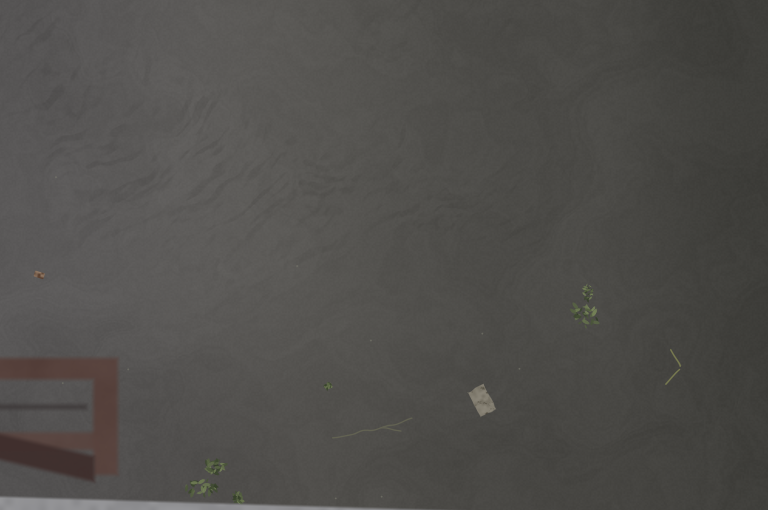
A WebGL 1 fragment shader for this texture:

```glsl
precision highp float;
// Murky grey water seen from above: a broad light falloff, warped noise ripples
// and fine wavelets, with floating leaves, twigs, a scrap, a soft rusty frame
// and a pale ledge laid over it as distance shapes. Unit: canvas height.
uniform vec2 u_resolution;

#define WATER_LIGHT vec3(0.359, 0.352, 0.339)
#define WATER_DARK vec3(0.236, 0.234, 0.219)
#define RUST vec3(0.338, 0.250, 0.228)
#define RUST_SHADE vec3(0.245, 0.180, 0.172)
#define LEDGE vec3(0.56, 0.56, 0.57)
#define LEAF_LIGHT vec3(0.48, 0.53, 0.36)
#define LEAF_DARK vec3(0.19, 0.23, 0.15)
#define STRAW vec3(0.50, 0.51, 0.32)
#define SWELL 0.012
#define WAVELET 0.026
#define GRAIN 0.016
#define FRAME_BLUR 0.007

float hash(vec2 p) {
  vec3 h = fract(p.xyx * 0.1031);
  h += dot(h, h.yzx + 33.33);
  return fract((h.x + h.y) * h.z);
}

float noise(vec2 p) {
  vec2 i = floor(p), f = fract(p);
  f = f * f * (3.0 - 2.0 * f);
  vec2 e = vec2(0.0, 1.0);
  return mix(mix(hash(i), hash(i + e.yx), f.x),
             mix(hash(i + e), hash(i + e.yy), f.x), f.y);
}

float fbm(vec2 p) {
  float sum = 0.0, amp = 0.5;
  for (int i = 0; i < 4; i++) {
    sum += amp * noise(p);
    p = mat2(1.6, 1.2, -1.2, 1.6) * p + 17.3;
    amp *= 0.5;
  }
  return sum;
}

vec2 turn(vec2 p, float a) {
  float c = cos(a), s = sin(a);
  return vec2(c * p.x + s * p.y, c * p.y - s * p.x);
}

float box(vec2 p, vec2 halfSize) {
  vec2 d = abs(p) - halfSize;
  return length(max(d, 0.0)) + min(max(d.x, d.y), 0.0);
}

float segment(vec2 p, vec2 a, vec2 b) {
  vec2 d = b - a;
  return length(p - a - d * clamp(dot(p - a, d) / dot(d, d), 0.0, 1.0));
}

float cover(float d, float blur) {
  float w = max(blur, 0.7 / u_resolution.y);
  return 1.0 - smoothstep(-w, w, d);
}

vec3 water(vec2 p) {
  // Light falls to a plateau, then again at the right rim; dimmer low and top left
  float across = p.x + 0.12 * (p.y - 0.5);
  float shade = 0.53 * smoothstep(0.4, 1.1, across) + 0.47 * smoothstep(1.12, 1.52, across);
  vec3 col = mix(WATER_LIGHT, WATER_DARK, shade);
  col -= 0.042 * (1.0 - shade) * (1.0 - smoothstep(0.05, 0.5, p.y));
  col -= 0.026 * (1.0 - smoothstep(0.0, 0.5, length(p - vec2(0.0, 1.0))));
  col.b += 0.012 * (1.0 - smoothstep(0.0, 0.7, p.x));
  // Swirling swell: contour bands of a warped field
  vec2 warp = vec2(fbm(p * 4.0), fbm(p * 4.0 + 40.0)) - 0.5;
  float field = fbm(turn(p, 0.7) * vec2(3.5, 5.0) + warp * 4.5);
  float tone = SWELL * (0.32 * sin(field * 46.0) + 3.0 * (field - 0.47));
  // Short slanted wavelets, in patches over the upper left and middle
  vec2 q = turn(p + warp * 0.13, 0.5);
  float crest = 0.6 * noise(q * vec2(26.0, 95.0) + warp * 7.0)
              + 0.4 * noise(turn(q, 0.35) * vec2(50.0, 150.0));
  float patches = smoothstep(0.38, 0.62, fbm(p * 5.0 + 9.0));
  float zone = smoothstep(0.3, 0.7, p.y) * (1.0 - smoothstep(0.75, 1.3, p.x));
  tone -= WAVELET * (smoothstep(0.48, 0.78, crest) - 0.3) * patches * (0.12 + 0.75 * zone);
  return col + tone + GRAIN * (noise(p * 330.0) - 0.5);
}

// A clump of small pointed leaves scattered around a centre
vec3 clump(vec3 col, vec2 p, vec2 centre, vec2 spread, float size, float seed) {
  for (int i = 0; i < 30; i++) {
    vec2 id = vec2(float(i) * 3.7, seed * 13.1);
    float angle = 6.283 * hash(id), reach = sqrt(hash(id + 5.1));
    vec2 q = p - centre - spread * reach * vec2(cos(angle), sin(angle));
    q = turn(q, 6.283 * hash(id + 11.7));
    float leaf = (length(q * vec2(1.0, 2.3)) - size * (0.5 + 0.6 * hash(id + 2.3))) * 0.6;
    col = mix(col, mix(LEAF_DARK, LEAF_LIGHT, hash(id + 8.9)), 0.85 * cover(leaf, 0.0));
  }
  return col;
}

vec3 flotsam(vec3 col, vec2 p) {
  // Sparse pale specks, one per chosen cell
  vec2 cell = floor(p * 13.0);
  vec2 spot = (cell + 0.2 + 0.6 * vec2(hash(cell + 3.0), hash(cell + 7.0))) / 13.0;
  float chosen = step(0.93, hash(cell + 21.0)) * step(p.y, 0.66);
  col = mix(col, vec3(0.48, 0.48, 0.43), 0.6 * chosen * cover(length(p - spot) - 0.0017, 0.0));
  // Forked twig and bent reed, slightly wavy
  vec2 w = p + 0.006 * (vec2(noise(p * 45.0), noise(p * 45.0 + 8.0)) - 0.5);
  float twig = segment(w, vec2(0.653, 0.141), vec2(0.755, 0.162));
  twig = min(twig, segment(w, vec2(0.755, 0.162), vec2(0.808, 0.182)));
  twig = min(twig, segment(w, vec2(0.745, 0.160), vec2(0.784, 0.156)));
  col = mix(col, vec3(0.41, 0.41, 0.33), 0.75 * cover(twig - 0.0013, 0.0));
  float reed = segment(w, vec2(1.314, 0.316), vec2(1.333, 0.284));
  reed = min(reed, segment(w, vec2(1.333, 0.277), vec2(1.308, 0.249)));
  col = mix(col, STRAW, 0.85 * cover(reed - 0.0015, 0.0));
  // Crumpled scrap and dry leaf
  vec2 s = turn(p - vec2(0.945, 0.214), 0.48);
  vec3 scrap = vec3(0.50, 0.48, 0.43) + 0.08 * (noise(s * 150.0) - 0.5);
  scrap -= 0.2 * smoothstep(0.6, 0.8, fbm(s * 70.0 + 4.0));
  col = mix(col, scrap, cover(box(s, vec2(0.019, 0.029)) + 0.003 * noise(p * 90.0), 0.0));
  vec2 d = turn(p - vec2(0.077, 0.461), -0.3);
  col = mix(col, mix(vec3(0.34, 0.24, 0.18), vec3(0.58, 0.49, 0.41), noise(d * 190.0)),
            cover(box(d, vec2(0.008, 0.004)) - 0.002, 0.0));
  // Green plants
  col = clump(col, p, vec2(1.147, 0.382), vec2(0.031, 0.023), 0.0072, 1.0);
  col = clump(col, p, vec2(1.153, 0.428), vec2(0.008, 0.018), 0.0042, 2.0);
  col = clump(col, p, vec2(0.395, 0.043), vec2(0.031, 0.016), 0.0070, 3.0);
  col = clump(col, p, vec2(0.422, 0.086), vec2(0.020, 0.014), 0.0070, 4.0);
  col = clump(col, p, vec2(0.468, 0.024), vec2(0.010, 0.010), 0.0055, 5.0);
  return clump(col, p, vec2(0.643, 0.243), vec2(0.006, 0.006), 0.0045, 6.0);
}

vec3 structure(vec3 col, vec2 p) {
  // Out-of-focus frame: two rails, a post, a thin bar and a shaded brace
  float rail = box(p - vec2(0.08, 0.277), vec2(0.15, 0.021));
  rail = min(rail, box(p - vec2(0.207, 0.183), vec2(0.024, 0.114)));
  float lower = box(p - vec2(0.05, 0.135), vec2(0.14, 0.017));
  float brace = box(p - vec2(0.05, 0.112 - 0.235 * (p.x - 0.05)), vec2(0.135, 0.025));
  float bar = box(p - vec2(0.03, 0.202), vec2(0.14, 0.005));
  vec3 rust = RUST + 0.06 * (fbm(p * 14.0) - 0.5);
  col = mix(col, vec3(0.23, 0.21, 0.21), 0.75 * cover(bar, FRAME_BLUR));
  col = mix(col, rust, 0.85 * cover(lower, FRAME_BLUR));
  col = mix(col, rust, 0.93 * cover(rail, FRAME_BLUR));
  col = mix(col, RUST_SHADE, 0.95 * cover(brace, FRAME_BLUR));
  // Pale ledge thinning out to the right
  float edge = p.y - 0.026 + 0.031 * p.x;
  return mix(col, LEDGE + 0.05 * (noise(p * 60.0) - 0.5), cover(edge, 0.004));
}

void main() {
  vec2 p = gl_FragCoord.xy / u_resolution.y;
  gl_FragColor = vec4(structure(flotsam(water(p), p), p), 1.0);
}
```
